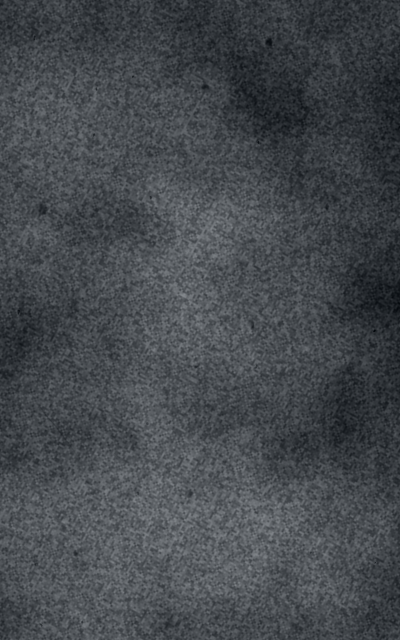
A Shadertoy shader for this texture:

```glsl
// Worn dark slate surface: a soft slanting glow is broken up by warped cloudy
// noise, then marked with stains, veins, diagonal scratches and cellular specks.
// A fine rotated grain covers everything. Lengths are in canvas heights.

#define SHADOW_TONE 0.185
#define GLOW_TONE 0.355
#define GLOW_WIDTH 0.26
#define MOTTLE 0.32
#define STAIN_DEPTH 0.075
#define VEIN_DEPTH 0.022
#define SCRATCH_COUNT 22
#define SCRATCH_DEPTH 0.075
#define SPECK_CELLS 11.0
#define SPECK_DEPTH 0.14
#define GRAIN_CELLS 330.0
#define GRAIN_DEPTH 0.25

float hash(vec2 p) {
    vec3 q = fract(p.xyx * 0.1031);
    q += dot(q, q.yzx + 33.33);
    return fract((q.x + q.y) * q.z);
}

mat2 rotation(float a) {
    return mat2(cos(a), sin(a), -sin(a), cos(a));
}

float noise(vec2 p) {
    vec2 cell = floor(p), f = fract(p);
    f *= f * (3.0 - 2.0 * f);
    float low = mix(hash(cell), hash(cell + vec2(1, 0)), f.x);
    float high = mix(hash(cell + vec2(0, 1)), hash(cell + vec2(1, 1)), f.x);
    return mix(low, high, f.y);
}

float clouds(vec2 p) {
    float sum = 0.0, weight = 0.5;
    for (int i = 0; i < 6; i++) {
        sum += weight * noise(p);
        p = rotation(0.65) * p * 2.03 + 17.3;
        weight *= 0.54;
    }
    return sum / 1.06;
}

float segmentDistance(vec2 p, vec2 a, vec2 b) {
    vec2 ab = b - a;
    return length(p - a - ab * clamp(dot(p - a, ab) / dot(ab, ab), 0.0, 1.0));
}

float stain(vec2 p, vec2 centre, float radius) {
    vec2 d = (p - centre) / radius;
    return exp(-dot(d, d));
}

// Tapered strokes, mostly falling to the right; some are wide and smudged.
float scratches(vec2 p, float width) {
    float mark = 0.0;
    for (int i = 0; i < SCRATCH_COUNT; i++) {
        float id = float(i) + 3.0;
        vec2 centre = vec2(hash(vec2(id, 1.7)) * width, hash(vec2(id, 5.3)));
        float steep = step(0.75, hash(vec2(id, 8.1)));
        float angle = mix(-0.95, -1.65, steep) + 0.35 * (hash(vec2(id, 9.4)) - 0.5);
        vec2 q = (p - centre) * rotation(angle);
        float reach = mix(0.025, 0.11, hash(vec2(id, 12.6))) * (1.0 - 0.5 * steep);
        float thick = mix(0.0012, 0.007, pow(hash(vec2(id, 15.2)), 3.0));
        float body = exp(-pow(q.y / thick, 2.0)) * smoothstep(1.0, 0.2, abs(q.x) / reach);
        mark = max(mark, body * mix(0.25, 0.9, hash(vec2(id, 18.9))));
    }
    return mark * mix(0.4, 1.0, noise(p * 70.0));
}

// One ragged dot in a few of the cells.
float specks(vec2 p) {
    vec2 cell = floor(p * SPECK_CELLS);
    vec2 centre = 0.25 + 0.5 * vec2(hash(cell + 4.1), hash(cell + 9.7));
    vec2 d = fract(p * SPECK_CELLS) - centre;
    d += 0.06 * (vec2(noise(p * 130.0), noise(p * 130.0 + 40.0)) - 0.5);
    float size = mix(0.02, 0.075, pow(hash(cell + 21.3), 3.0));
    float present = step(0.6, hash(cell + 33.8));
    return present * smoothstep(size * 1.5, size * 0.4, length(d * vec2(1.2, 0.9)));
}

float grain(vec2 p) {
    float fine = noise(rotation(0.5) * p * GRAIN_CELLS + 900.0);
    float coarse = noise(rotation(1.2) * p * GRAIN_CELLS * 0.6 + 700.0);
    return mix(fine, coarse, 0.3) - 0.5;
}

void mainImage(out vec4 fragColor, in vec2 fragCoord) {
    vec2 p = fragCoord / iResolution.y;
    float width = iResolution.x / iResolution.y;
    vec2 warp = vec2(clouds(p * 7.0 + 3.0), clouds(p * 7.0 + 31.0)) - 0.5;
    vec2 soft = p + 0.16 * warp;

    // Broad light and cloudy mottling
    float d = segmentDistance(soft, vec2(0.16, 0.76) * vec2(width / 0.625, 1.0),
                              vec2(0.56 * width, 0.05));
    float tone = mix(SHADOW_TONE, GLOW_TONE, exp(-pow(d / GLOW_WIDTH, 2.0)));
    tone += MOTTLE * (clouds(soft * 6.0 + 11.0) - 0.5);

    // Stains and faint veins
    float stains = stain(soft, vec2(0.65 * width, 0.86), 0.075)
                 + stain(soft, vec2(0.05 * width, 0.48), 0.06)
                 + stain(soft, vec2(0.36 * width, 0.64), 0.055);
    tone -= STAIN_DEPTH * stains;
    float ridge = abs(clouds(p * 9.0 + 0.8 * warp + 57.0) - 0.5);
    tone -= VEIN_DEPTH * smoothstep(0.018, 0.0, ridge) * noise(p * 13.0);

    // Surface damage and grain
    tone -= SCRATCH_DEPTH * scratches(p + 0.012 * warp, width);
    tone -= SPECK_DEPTH * specks(p);
    tone += GRAIN_DEPTH * grain(p) * (0.5 + 1.7 * tone);

    vec3 slate = tone + vec3(-0.015, 0.002, 0.02);
    fragColor = vec4(clamp(slate, 0.0, 1.0), 1.0);
}
```
